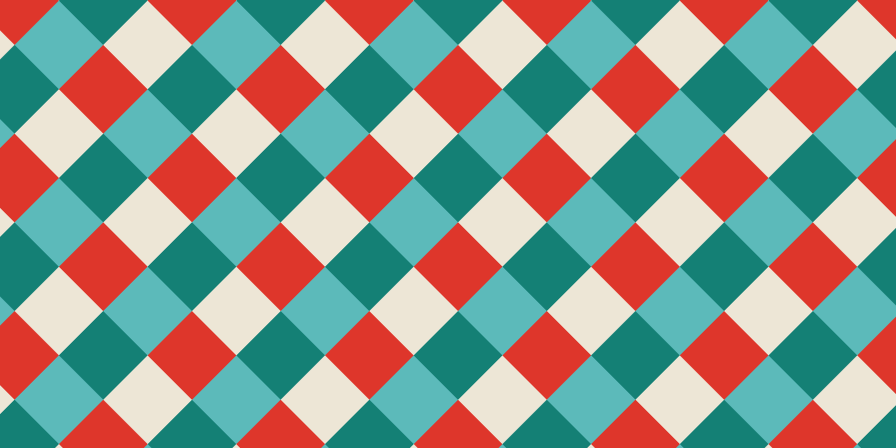
A WebGL 1 fragment shader for this pattern:

```glsl
precision highp float;
// Diagonal checkerboard of flat diamonds in four alternating colours.

#define SIDE 0.14                     // diamond side, in canvas heights
#define ANCHOR vec2(0.0325, 0.9987)   // centre of one red diamond
#define RED vec3(0.87, 0.21, 0.17)
#define AQUA vec3(0.36, 0.73, 0.73)
#define TEAL vec3(0.08, 0.50, 0.46)
#define CREAM vec3(0.93, 0.90, 0.84)

uniform vec2 u_resolution;

// Smoothed parity per axis: 0 in even cells, 1 in odd cells.
vec2 oddCells(vec2 cell, float pixelsPerCell) {
  vec2 edge = 0.5 - abs(mod(cell, 2.0) - 1.0);
  return clamp(edge * pixelsPerCell + 0.5, 0.0, 1.0);
}

void main() {
  vec2 p = gl_FragCoord.xy / u_resolution.y - ANCHOR;

  // Rotate by 45 degrees so each diamond becomes a unit cell.
  vec2 cell = vec2(p.x - p.y, p.x + p.y) / (sqrt(2.0) * SIDE);
  vec2 odd = oddCells(cell, SIDE * u_resolution.y);

  // Two colours alternate along each diagonal band.
  vec3 evenBand = mix(RED, AQUA, odd.x);
  vec3 oddBand = mix(CREAM, TEAL, odd.x);
  gl_FragColor = vec4(mix(evenBand, oddBand, odd.y), 1.0);
}
```
